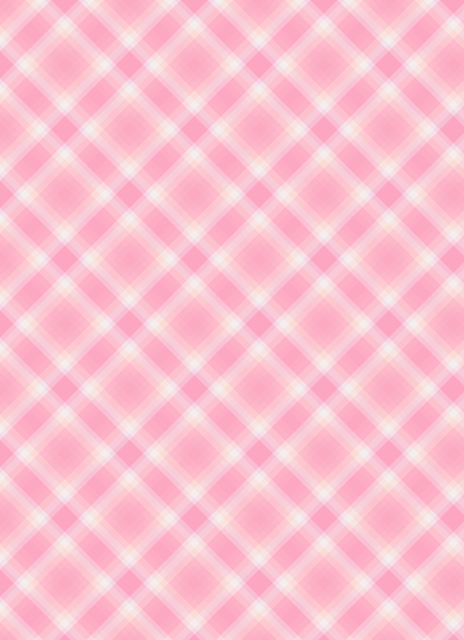
Write a Shadertoy shader that draws this pattern.

```glsl
#define REPEATS_DOWN 4.939
#define CORE   vec3(0.990, 0.665, 0.762)
#define ROSE   vec3(0.990, 0.698, 0.775)
#define BLUSH  vec3(0.992, 0.735, 0.795)
#define PEACH  vec3(0.988, 0.860, 0.843)
#define CREAM  vec3(0.958, 0.935, 0.930)
#define LILAC  vec3(0.970, 0.835, 0.895)
#define BAND   vec3(0.992, 0.652, 0.762)

// Blends to the next stripe colour where t passes the edge
vec3 addStripe(vec3 base, vec3 next, float edge, float t, float blur) {
    return mix(base, next, smoothstep(edge - blur, edge + blur, t));
}

// Mirrored thread sequence, one repeat per unit
vec3 threads(float position, float blur) {
    float t = abs(fract(position + 0.5) - 0.5);
    vec3 color = CORE;
    color = addStripe(color, ROSE,  0.060, t, blur);
    color = addStripe(color, BLUSH, 0.130, t, blur);
    color = addStripe(color, PEACH, 0.200, t, blur);
    color = addStripe(color, CREAM, 0.272, t, blur);
    color = addStripe(color, LILAC, 0.345, t, blur);
    color = addStripe(color, BAND,  0.395, t, blur);
    return color;
}

void mainImage(out vec4 fragColor, in vec2 fragCoord) {
    // Repeat units, measured from the top left corner
    float scale = REPEATS_DOWN / iResolution.y;
    vec2 p = vec2(fragCoord.x, iResolution.y - fragCoord.y) * scale;
    float blur = 0.8 * scale;

    // Warp and weft run along opposite diagonals and mix evenly
    vec3 warp = threads(p.x + p.y, blur);
    vec3 weft = threads(p.x - p.y, blur);
    fragColor = vec4(0.5 * (warp + weft), 1.0);
}
```
